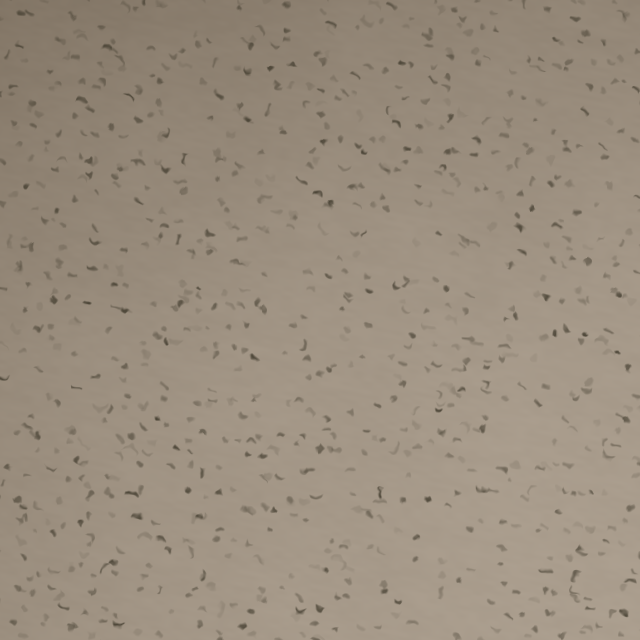
Reproduce this texture procedurally as a WebGL 2 fragment shader.

```glsl
#version 300 es
precision highp float;
// Warm beige speckled surface: soft dark flecks slanting down to the right, dimmer at the upper left.
uniform vec2 u_resolution;
out vec4 fragColor;

// Integer hash (PCG style) giving three values in 0..1.
vec3 hash3(ivec2 cell, int seed) {
    uvec3 v = uvec3(ivec3(cell, seed) + 4096) * 1664525u + 1013904223u;
    v.x += v.y * v.z; v.y += v.z * v.x; v.z += v.x * v.y;
    v ^= v >> 16u;
    v.x += v.y * v.z; v.y += v.z * v.x; v.z += v.x * v.y;
    return vec3(v >> 8u) / 16777216.0;
}

float noise(vec2 p, int seed) {
    ivec2 i = ivec2(floor(p));
    vec2 f = fract(p);
    f = f * f * (3.0 - 2.0 * f);
    float low = mix(hash3(i, seed).x, hash3(i + ivec2(1, 0), seed).x, f.x);
    float high = mix(hash3(i + ivec2(0, 1), seed).x, hash3(i + ivec2(1, 1), seed).x, f.x);
    return mix(low, high, f.y);
}

vec2 rotate(vec2 p, float angle) {
    float c = cos(angle), s = sin(angle);
    return vec2(c * p.x + s * p.y, c * p.y - s * p.x);
}

// Darkness of one layer of bent, tapered flecks, one per grid cell at most.
float flecks(vec2 p, float cells, float density, float size, float strength, int seed) {
    ivec2 home = ivec2(floor(p * cells));
    float soft = max(0.0024, 0.7 / u_resolution.y);
    float clear = 1.0;
    for (int y = -1; y <= 1; y++) {
        for (int x = -1; x <= 1; x++) {
            ivec2 cell = home + ivec2(x, y);
            vec3 place = hash3(cell, seed);
            vec3 form = hash3(cell, seed + 1);
            vec3 tone = hash3(cell, seed + 2);
            vec2 center = (vec2(cell) + place.xy) / cells;
            float crowding = 0.55 + 0.9 * noise(center * 7.0, seed + 3);
            if (place.z > density * crowding) continue;

            // Most flecks share one slant; a few turn far away from it.
            float angle = -0.42 + (form.x - 0.5) * 0.9;
            if (tone.y > 0.86) angle += 1.6;
            float halfLength = size * mix(0.0008, 0.0075, form.y * form.y);
            float radius = size * mix(0.0041, 0.0021, form.y) * mix(0.75, 1.2, form.z);
            vec2 q = rotate(p - center, angle);
            q.y += (tone.z - 0.5) * 120.0 * q.x * q.x;
            float along = clamp(q.x / halfLength, -1.0, 1.0);
            float d = length(vec2(max(abs(q.x) - halfLength, 0.0), q.y));
            d -= radius * (1.0 + 0.35 * along * (form.z - 0.5) * 2.0);
            float cover = 1.0 - smoothstep(-soft, soft, d);
            clear *= 1.0 - cover * strength * mix(0.35, 1.0, pow(tone.x, 1.4));
        }
    }
    return 1.0 - clear;
}

void main() {
    vec2 uv = gl_FragCoord.xy / u_resolution;
    vec2 p = gl_FragCoord.xy / u_resolution.y;

    // Uneven lighting with faint slanted mottling.
    float light = 0.668 - 0.102 * pow(uv.y, 2.2) - 0.062 * pow(1.0 - uv.x, 2.0);
    vec2 grain = rotate(p, -0.2);
    light += 0.010 * (noise(grain * vec2(14.0, 40.0), 50) - 0.5);
    light += 0.012 * (noise(grain * vec2(60.0, 150.0), 51) - 0.5);
    light += 0.012 * (noise(p * 5.0, 52) - 0.5);
    vec3 color = light - vec3(0.0, 0.05, 0.112);

    // Ragged outlines come from a small warp of the plane.
    vec2 warp = vec2(noise(p * 130.0, 60), noise(p * 130.0, 61)) - 0.5;
    vec2 w = p + 0.0055 * warp;
    float dark = flecks(w, 23.0, 0.66, 1.0, 0.88, 10);
    dark = 1.0 - (1.0 - dark) * (1.0 - flecks(w, 29.0, 0.55, 0.95, 0.55, 20));
    dark = 1.0 - (1.0 - dark) * (1.0 - flecks(w, 17.0, 0.5, 1.3, 0.24, 30));
    dark *= 0.8 + 0.4 * noise(p * 160.0, 62);

    color = mix(color, vec3(0.29, 0.265, 0.21), min(dark, 1.0));
    fragColor = vec4(color, 1.0);
}
```
